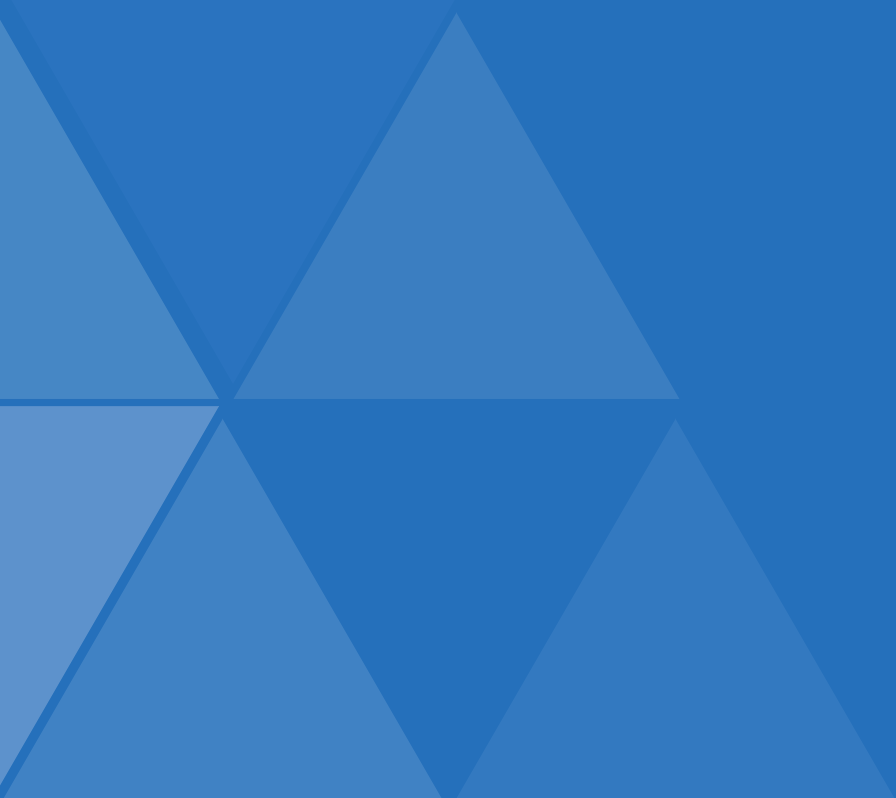
Reproduce this background procedurally as a Shadertoy shader.

```glsl
// Draws a flat blue backdrop tiled with pale equilateral triangles split by thin gaps.

const float TRIANGLE_HEIGHT = 0.484;
const float UP = 1.0;
const float DOWN = -1.0;

const vec3 BASE_BLUE   = vec3(0.145, 0.439, 0.733);
const vec3 DEEP_BLUE   = vec3(0.165, 0.451, 0.749);
const vec3 MUTED_BLUE  = vec3(0.200, 0.475, 0.753);
const vec3 MIDDLE_BLUE = vec3(0.231, 0.494, 0.757);
const vec3 SOFT_BLUE   = vec3(0.251, 0.510, 0.769);
const vec3 LIGHT_BLUE  = vec3(0.275, 0.529, 0.773);
const vec3 PALE_BLUE   = vec3(0.365, 0.573, 0.800);

// Signed distance to an equilateral triangle hanging from its apex
float triangleDistance(vec2 point, vec2 apex, float direction) {
    vec2 offset = point - apex;
    float depth = -offset.y * direction;
    float sides = abs(offset.x) * 0.866 - depth * 0.5;
    return max(sides, depth - TRIANGLE_HEIGHT);
}

// Lays one smooth-edged triangle over the colour below
vec3 paintTriangle(vec3 below, vec3 tint, vec2 point, vec2 apex, float direction, float pixel) {
    float dist = triangleDistance(point, apex, direction);
    return mix(tint, below, smoothstep(-0.6 * pixel, 0.6 * pixel, dist));
}

void mainImage(out vec4 fragColor, in vec2 fragCoord) {
    // One unit is the canvas height
    float pixel = 1.0 / iResolution.y;
    vec2 point = fragCoord * pixel;
    point.x *= 1.1228 * iResolution.y / iResolution.x;
    vec3 color = BASE_BLUE;

    // Upper row
    color = paintTriangle(color, LIGHT_BLUE, point, vec2(-0.005, 0.984), UP, pixel);
    color = paintTriangle(color, DEEP_BLUE, point, vec2(0.292, 0.519), DOWN, pixel);
    color = paintTriangle(color, MIDDLE_BLUE, point, vec2(0.572, 0.984), UP, pixel);

    // Lower row
    color = paintTriangle(color, PALE_BLUE, point, vec2(-0.005, 0.007), DOWN, pixel);
    color = paintTriangle(color, SOFT_BLUE, point, vec2(0.279, 0.475), UP, pixel);
    color = paintTriangle(color, MUTED_BLUE, point, vec2(0.8465, 0.475), UP, pixel);

    fragColor = vec4(color, 1.0);
}
```
